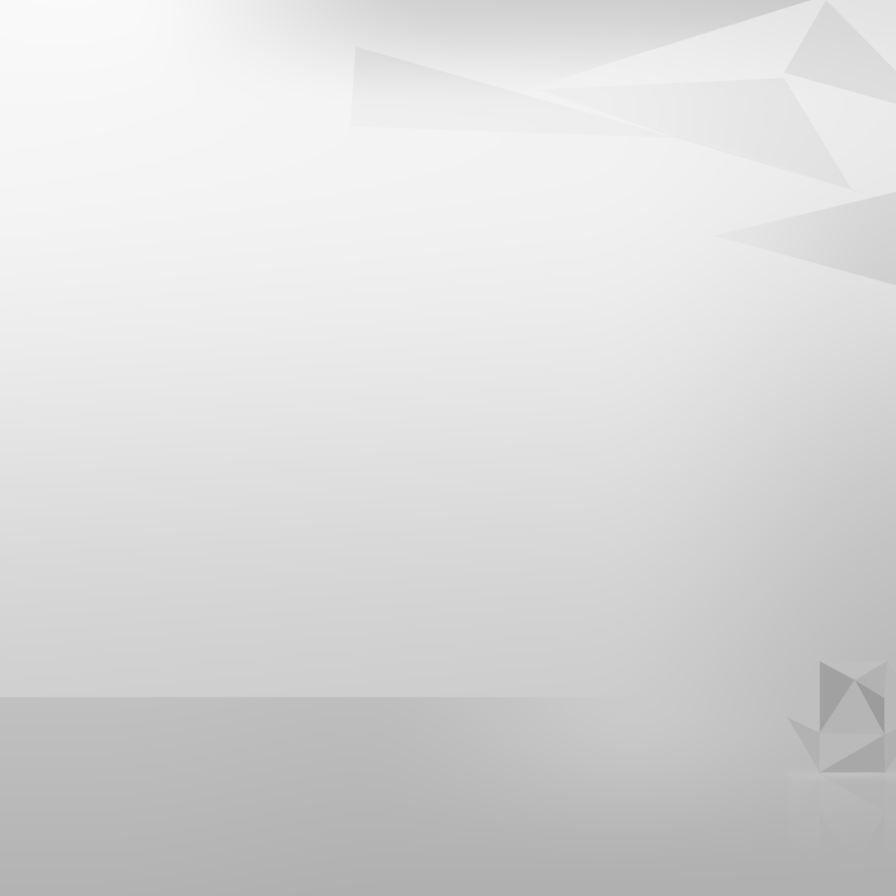
Reproduce this background procedurally as a three.js fragment shader.

```glsl
varying vec2 vUv;

const float HORIZON = 0.222;
const float SOFT = 0.0012;

// Signed distance to the line a-b, positive on its left
float sideOf(vec2 p, vec2 a, vec2 b) {
  vec2 e = normalize(b - a);
  return e.x * (p.y - a.y) - e.y * (p.x - a.x);
}

// Smooth triangle mask for either winding
float triangle(vec2 p, vec2 a, vec2 b, vec2 c) {
  float winding = sign(sideOf(c, a, b));
  float inside = min(sideOf(p, a, b) * winding,
                 min(sideOf(p, b, c) * winding, sideOf(p, c, a) * winding));
  return smoothstep(-SOFT, SOFT, inside);
}

float facet(float base, float shade, vec2 p, vec2 a, vec2 b, vec2 c) {
  return mix(base, shade, triangle(p, a, b, c));
}

// Wall lit from the upper left
float wallShade(vec2 p) {
  float shade = mix(0.785, 0.943, smoothstep(0.1, 0.85, p.y));
  shade += 0.018 * (1.0 - p.x);
  shade -= 0.075 * smoothstep(0.65, 1.05, p.x) * (1.0 - 0.7 * smoothstep(0.4, 0.95, p.y));
  vec2 toLamp = (p - vec2(0.1, 1.02)) * vec2(1.0, 1.8);
  return shade + 0.02 * exp(-18.0 * dot(toLamp, toLamp));
}

// Dark ceiling band, cut off by a slanted edge
float ceilingShadow(vec2 p) {
  float band = smoothstep(0.88, 1.015, p.y) * smoothstep(0.14, 0.5, p.x);
  float aboveCut = smoothstep(-SOFT, SOFT, sideOf(p, vec2(0.586, 0.9), vec2(0.905, 1.0)));
  return band * mix(0.25, 1.0, aboveCut);
}

// Floor whose back edge dissolves to the right
float floorShade(vec2 p) {
  float depth = clamp(p.y / HORIZON, 0.0, 1.0);
  float nearSide = mix(0.7, 0.755, depth) - 0.012 * smoothstep(0.1, 0.45, p.x);
  float farSide = mix(0.69, wallShade(vec2(p.x, HORIZON)), smoothstep(0.0, 1.0, depth));
  return mix(nearSide, farSide, smoothstep(0.38, 0.78, p.x));
}

// Translucent shards near the ceiling
float shardShadow(vec2 p) {
  vec2 ridge = vec2(0.875, 0.913);
  vec2 tip = vec2(0.951, 0.788);
  vec2 heel = vec2(0.755, 0.846);
  vec2 start = vec2(0.6, 0.9);
  float leftShard = triangle(p, vec2(0.397, 0.948), heel, vec2(0.391, 0.859));
  float middleShard = max(triangle(p, start, ridge, tip), triangle(p, start, tip, heel));
  float topShard = triangle(p, vec2(0.922, 1.0), vec2(0.875, 0.919), vec2(1.05, 0.87));
  topShard *= smoothstep(-SOFT, SOFT, -sideOf(p, vec2(0.922, 1.0), vec2(1.0, 0.941)));
  float lowShard = triangle(p, vec2(0.797, 0.737), vec2(1.05, 0.798), vec2(1.05, 0.668));
  return leftShard * mix(0.015, 0.042, smoothstep(0.86, 0.94, p.y))
       + middleShard * mix(0.014, 0.034, smoothstep(0.62, 0.9, p.x))
       + topShard * 0.05
       + lowShard * mix(0.02, 0.065, smoothstep(0.8, 1.0, p.x));
}

// Faceted gem standing on the floor
float gem(float base, vec2 p) {
  vec2 topL = vec2(0.915, 0.262);
  vec2 topR = vec2(0.99, 0.262);
  vec2 west = vec2(0.879, 0.199);
  vec2 east = vec2(1.029, 0.199);
  vec2 footL = vec2(0.915, 0.138);
  vec2 footR = vec2(0.988, 0.138);
  vec2 crown = vec2(0.954, 0.241);
  vec2 innerL = vec2(0.915, 0.182);
  vec2 innerR = vec2(0.987, 0.18);
  vec2 shoulder = vec2(0.987, 0.221);
  float g = base;
  g = facet(g, 0.75, p, west, topL, innerL);
  g = facet(g, 0.70, p, west, innerL, footL);
  g = facet(g, 0.75, p, topL, topR, crown);
  g = facet(g, 0.70, p, topR, shoulder, crown);
  g = facet(g, 0.72, p, topR, east, innerR);
  g = facet(g, 0.69, p, innerR, east, footR);
  g = facet(g, 0.73, p, innerL, innerR, footL);
  g = facet(g, 0.66, p, footL, innerR, footR);
  g = facet(g, 0.63, p, topL, crown, innerL);
  g = facet(g, 0.61, p, crown, shoulder, innerR);
  return facet(g, 0.71, p, crown, innerL, innerR);
}

void main() {
  vec2 p = vUv;
  float wall = wallShade(p) - 0.14 * ceilingShadow(p) - shardShadow(p);
  float shade = mix(floorShade(p), wall, smoothstep(HORIZON - SOFT, HORIZON + SOFT, p.y));

  // Faint mirrored gem and contact glow
  vec2 mirrored = vec2(p.x, 0.274 - p.y);
  float fade = smoothstep(0.03, 0.137, p.y) * (1.0 - step(0.137, p.y));
  shade = mix(shade, gem(shade, mirrored) + 0.04, 0.22 * fade * step(0.879, p.x));
  vec2 contact = (p - vec2(0.95, 0.136)) / vec2(0.06, 0.006);
  shade += 0.035 * exp(-dot(contact, contact));

  shade = gem(shade, p);
  gl_FragColor = vec4(vec3(shade), 1.0);
}
```
